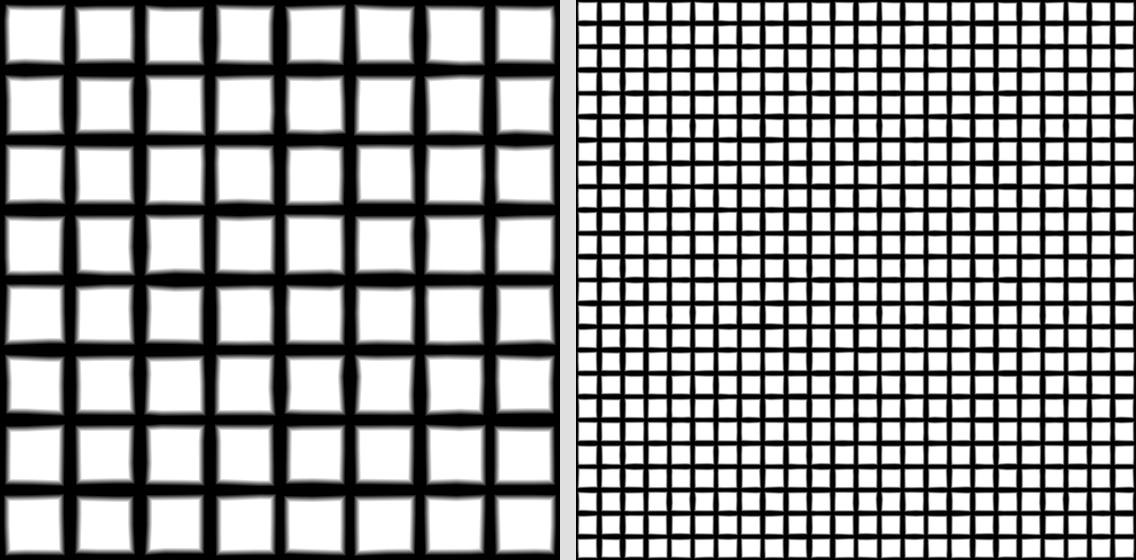
Left: one tile. Right: repeated 3 by 3.
Give the GLSL for this pattern, as a Shadertoy shader.

```glsl
const int   REPEATS    = 8;       // tiles across and down
const float BAR_HALF   = 0.0665;  // solid half width of a bar, in tiles
const float FADE       = 0.093;   // width of the soft tile edge, in tiles
const float WOBBLE     = 0.019;   // largest change of the half width
const float KINK_FIRST = 0.3;     // range in which a bar side bends
const float KINK_LAST  = 0.75;
const vec3  BAR_COLOR  = vec3(0.0);
const vec3  TILE_COLOR = vec3(1.0);

// Four random values in 0..1 from integer mixing
vec4 hash4(uvec4 v) {
    v = v * 1664525u + 1013904223u;
    v += v.yzxy * v.wxyz;
    v ^= v >> 16u;
    v += v.yzxy * v.wxyz;
    return vec4(v >> 8u) / 16777216.0;
}

// Brightness beside the nearest bar; across and along are in tiles
float barFade(float across, float along, uint direction) {
    float bar = floor(across + 0.5);
    ivec2 id = ivec2(int(bar), int(floor(along))) % REPEATS;
    vec4 r = hash4(uvec4(uvec2(id), direction, 17u));

    // Half width runs straight from each end to a bend between them
    float t = fract(along);
    float kink = mix(KINK_FIRST, KINK_LAST, r.w);
    float level = t < kink ? mix(r.x, r.y, t / kink)
                           : mix(r.y, r.z, (t - kink) / (1.0 - kink));
    float halfWidth = BAR_HALF + WOBBLE * (2.0 * level - 1.0);
    return clamp((abs(across - bar) - halfWidth) / FADE, 0.0, 1.0);
}

void mainImage(out vec4 fragColor, in vec2 fragCoord) {
    vec2 p = fragCoord / iResolution.xy * float(REPEATS);

    // The darker of the two fades gives mitred corners
    float tile = min(barFade(p.x, p.y, 0u), barFade(p.y, p.x, 1u));
    fragColor = vec4(mix(BAR_COLOR, TILE_COLOR, tile), 1.0);
}
```
